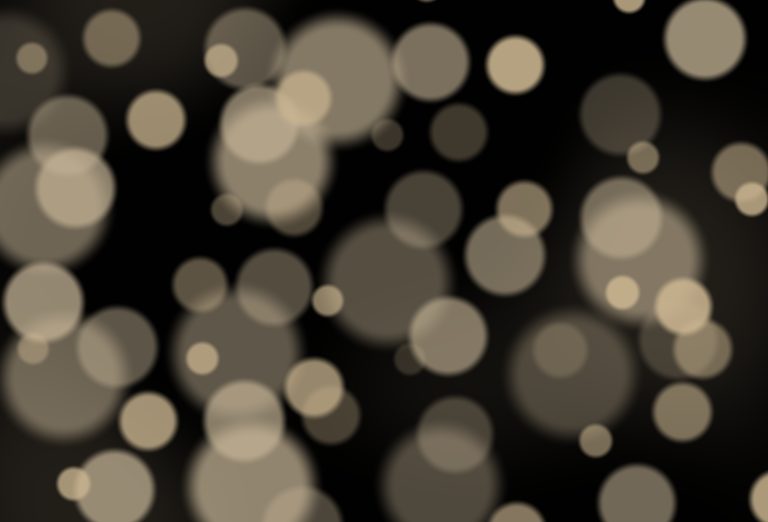
Give the GLSL for this background, as a Shadertoy shader.

```glsl
// Soft tan bokeh discs of four sizes over black with a faint warm haze.

#define TAN_LIGHT vec3(0.78, 0.712, 0.595)
#define WARM_LIGHT vec3(0.80, 0.715, 0.57)
#define HAZE_COLOR vec3(0.125, 0.112, 0.092)
#define BASE_COLOR vec3(0.004, 0.004, 0.003)
#define MIN_OPACITY 0.19
#define MAX_OPACITY 0.76
#define SCATTER 0.55

float hash(float n) {
    return fract(sin(n * 12.9898 + 4.137) * 43758.547);
}

// Fraction of the background still visible through one layer of discs.
// Sizes are in canvas heights; blur is half the width of the soft edge.
float discLayer(vec2 p, float aspect, int count, float seed,
                float radius, float blur, float boost) {
    float edge = max(blur, 1.0 / iResolution.y);
    float visible = 1.0;
    for (int i = 0; i < count; i++) {
        float id = seed + float(i);

        // Evenly spread sequence, loosened by a random offset
        vec2 spread = fract(0.5 + id * vec2(0.75488, 0.56984));
        vec2 offset = vec2(hash(id), hash(id + 71.3)) - 0.5;
        vec2 center = (spread + offset * SCATTER / sqrt(float(count)))
                    * vec2(aspect, 1.0);

        float size = radius * mix(0.94, 1.03, hash(id + 31.7));
        float level = pow(fract(id * 0.61803 + 0.31), 0.75);
        float opacity = mix(MIN_OPACITY, MAX_OPACITY, level) + boost * level;
        float dist = length(p - center) - size;
        visible *= 1.0 - opacity * (1.0 - smoothstep(-edge, edge, dist));
    }
    return visible;
}

// Broad, slow patches of glow from layered sines
float haze(vec2 p) {
    float wave = sin(p.x * 5.1 + 0.8 + sin(p.y * 3.7))
               + sin(p.y * 6.3 - p.x * 2.4 + 1.9)
               + 0.5 * sin(p.x * 8.7 + p.y * 5.2);
    return smoothstep(-0.4, 2.4, wave);
}

void mainImage(out vec4 fragColor, in vec2 fragCoord) {
    vec2 p = fragCoord / iResolution.y;
    float aspect = iResolution.x / iResolution.y;

    vec3 color = BASE_COLOR + HAZE_COLOR * haze(p);

    // Large blurred discs and medium discs behind
    float visible = discLayer(p, aspect, 11, 0.0, 0.116, 0.024, 0.0)
                  * discLayer(p, aspect, 20, 11.0, 0.075, 0.010, 0.0);
    color = mix(TAN_LIGHT, color, visible);

    // Small and tiny discs in front, warmer and brighter
    visible = discLayer(p, aspect, 18, 31.0, 0.054, 0.009, 0.14)
            * discLayer(p, aspect, 16, 49.0, 0.031, 0.006, 0.14);
    color = mix(WARM_LIGHT, color, visible);

    fragColor = vec4(color, 1.0);
}
```
